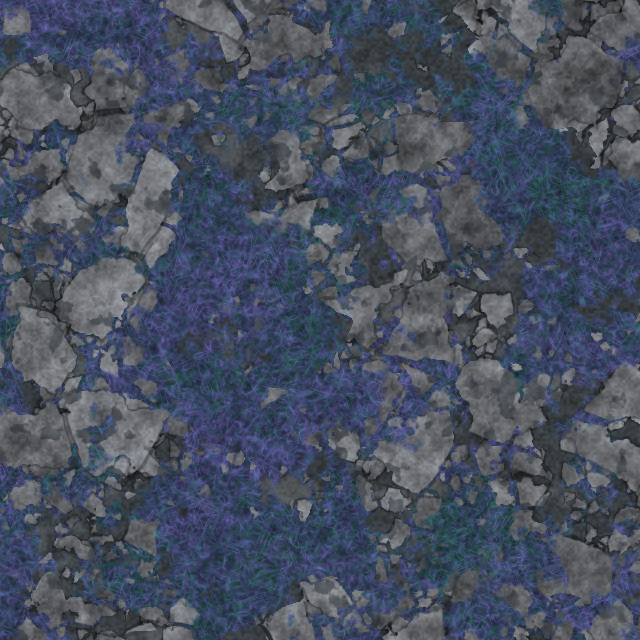
Write a Shadertoy shader that draws this texture.

```glsl
// Broken grey stone slabs on dark soil, overgrown with fibrous blue and teal moss.

vec2 hash2(vec2 p) {
    vec3 q = fract(p.xyx * vec3(0.1031, 0.1030, 0.0973));
    q += dot(q, q.yzx + 33.33);
    return fract((q.xx + q.yz) * q.zy);
}

float noise(vec2 p) {
    vec2 i = floor(p), f = fract(p);
    f = f * f * (3.0 - 2.0 * f);
    vec2 e = vec2(1, 0);
    return mix(mix(hash2(i).x, hash2(i + e).x, f.x),
               mix(hash2(i + e.yx).x, hash2(i + 1.0).x, f.x), f.y);
}

float fbm(vec2 p) {
    float sum = 0.0, amp = 0.53;
    for (int i = 0; i < 4; i++) {
        sum += amp * noise(p);
        p = mat2(1.6, 1.2, -1.2, 1.6) * p + 17.3;
        amp *= 0.5;
    }
    return sum;
}

// Voronoi cell: x = distance to the border, yz = random values of the cell
vec3 shard(vec2 p) {
    vec2 cell = floor(p), f = fract(p), nearest = vec2(0), id = vec2(0);
    float best = 9.0, border = 9.0;
    for (int y = -1; y <= 1; y++)
    for (int x = -1; x <= 1; x++) {
        vec2 g = vec2(x, y), r = g + hash2(cell + g) - f;
        if (dot(r, r) < best) {
            best = dot(r, r);
            nearest = r;
            id = g;
        }
    }
    for (int y = -2; y <= 2; y++)
    for (int x = -2; x <= 2; x++) {
        vec2 g = id + vec2(x, y), r = g + hash2(cell + g) - f, d = r - nearest;
        if (dot(d, d) > 1e-4) border = min(border, dot(0.5 * (nearest + r), normalize(d)));
    }
    return vec3(border, hash2(cell + id + 71.0));
}

// Thin crossing fibres in several directions
float fibres(vec2 p) {
    float f = 0.0;
    for (int i = 0; i < 4; i++) {
        float a = 0.4 + 0.8 * float(i);
        vec2 q = mat2(cos(a), sin(a), -sin(a), cos(a)) * p;
        float ridge = 1.0 - abs(2.0 * noise(q * vec2(50, 170) + 31.0 * float(i)) - 1.0);
        f = max(f, pow(ridge, 5.0) * noise(q * 60.0 + 9.0));
    }
    return f;
}

void mainImage(out vec4 fragColor, in vec2 fragCoord) {
    vec2 uv = fragCoord / iResolution.y;
    vec2 warp = vec2(fbm(uv * 9.0), fbm(uv * 9.0 + 40.0)) - 0.5;
    vec2 p = uv + 0.045 * warp;
    float grain = noise(uv * 240.0) - 0.5;
    float speckle = fbm(uv * 70.0 + 5.0) - 0.5;
    float wild = smoothstep(0.46, 0.64, fbm(uv * 3.6 + 12.7));

    // Soil
    vec3 color = vec3(0.225, 0.245, 0.26) * (1.0 + 0.5 * speckle + 0.35 * grain);
    color += vec3(0.09, 0.085, 0.08) * smoothstep(0.5, 0.68, fbm(uv * 17.0 + 3.0));

    // Stones, from gravel up to slabs
    float stone = 0.0, fringe = 0.0;
    float surface = 0.32 * (fbm(uv * 26.0) - 0.5) + 0.2 * speckle + 0.09 * grain;
    float vein = 1.0 - abs(2.0 * fbm(p * 32.0 + 60.0) - 1.0);
    surface += 0.05 * smoothstep(0.93, 1.0, vein);
    for (int i = 0; i < 3; i++) {
        float scale = i == 0 ? 46.0 : i == 1 ? 20.0 : 8.5;
        vec3 s = shard(p * scale + 13.0 * float(i));
        float cover = mix(0.44 + 0.1 * float(i), 0.08, wild);
        float present = step(s.y, cover);
        float chips = max(0.0, fbm(uv * scale * 2.6 + 8.0) - 0.47);
        float inside = s.x - 0.035 - 0.9 * chips;
        float mask = present * smoothstep(0.0, 0.0035 * scale, inside);
        float rim = present * (1.0 - smoothstep(0.0, 0.009 * scale, abs(inside)));
        color *= 1.0 - 0.3 * rim * (1.0 - mask);
        float grey = mix(0.37, 0.47, s.z) + surface;
        color = mix(color, grey * vec3(0.975, 0.995, 1.03), mask);
        stone = max(stone, mask);
        fringe = max(fringe * (1.0 - mask), rim);
    }

    // Pits worn into the stone
    float pits = smoothstep(0.6, 0.68, fbm(uv * 34.0 + 90.0));
    color = mix(color, vec3(0.25, 0.27, 0.29) * (1.0 + speckle), 0.75 * pits * stone);

    // Moss fills the wild patches, the gaps and the stone rims
    float growth = fbm(uv * 13.0 + 55.0) + 0.35 * speckle;
    growth += 0.17 * wild - 0.17 * stone + 0.1 * fringe + 0.05 * pits;
    float moss = smoothstep(0.46, 0.58, growth);
    float hue = 0.6 * noise(uv * 130.0 + 20.0) + 0.7 * fbm(uv * 10.0 + 33.0) - 0.15;
    vec3 tint = mix(vec3(0.15, 0.28, 0.31), vec3(0.20, 0.26, 0.39), smoothstep(0.2, 0.45, hue));
    tint = mix(tint, vec3(0.26, 0.265, 0.46), smoothstep(0.5, 0.75, hue));
    float strands = fibres(uv + 0.02 * warp);
    tint *= 0.78 + 0.75 * strands + 0.5 * speckle + 0.3 * grain;
    color = mix(color, tint, 0.88 * moss);

    fragColor = vec4(clamp(color, 0.0, 1.0), 1.0);
}
```
